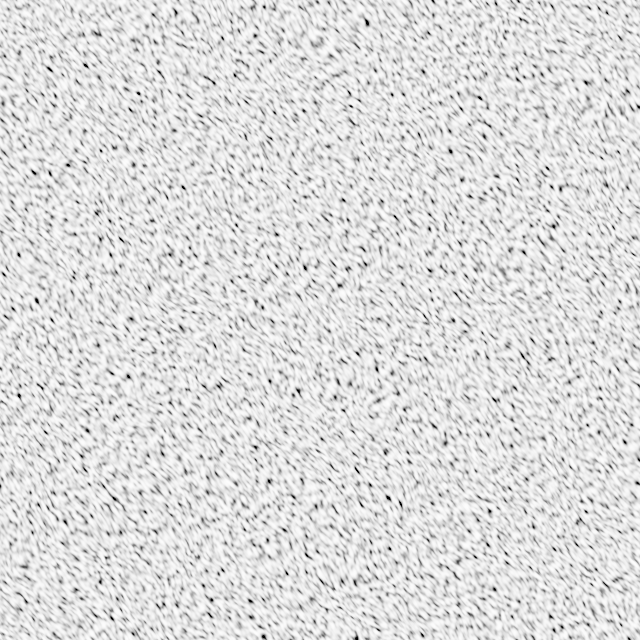
Write a Shadertoy shader that draws this texture.

```glsl
// Fine white relief covered in short, dark diagonal dashes.
// Three layers of stretched gradient noise follow a gently warped slope;
// an exponential tone curve keeps most of it pale and a few grooves black.

float hash(vec2 cell) {
    vec3 q = fract(cell.xyx * vec3(0.1031, 0.1030, 0.0973));
    q += dot(q, q.yzx + 33.33);
    return fract((q.x + q.y) * q.z);
}

// Dot product of a random unit gradient with the offset from its corner
float cornerSlope(vec2 cell, vec2 offset) {
    float angle = 6.2832 * hash(cell);
    return dot(vec2(cos(angle), sin(angle)), offset);
}

float gradientNoise(vec2 p) {
    vec2 i = floor(p), f = fract(p), e = vec2(1.0, 0.0);
    vec2 w = f * f * f * (f * (f * 6.0 - 15.0) + 10.0);
    float low = mix(cornerSlope(i, f), cornerSlope(i + e.xy, f - e.xy), w.x);
    float high = mix(cornerSlope(i + e.yx, f - e.yx), cornerSlope(i + e.xx, f - e.xx), w.x);
    return mix(low, high, w.y);
}

// Noise drawn out along a line falling to the right at the given angle
float streaks(vec2 p, float angle, vec2 cells, float seed) {
    float c = cos(angle), s = sin(angle);
    vec2 alongAcross = vec2(c * p.x - s * p.y, s * p.x + c * p.y);
    return gradientNoise(alongAcross * cells + seed);
}

void mainImage(out vec4 fragColor, in vec2 fragCoord) {
    vec2 uv = fragCoord / iResolution.y;

    // Bend the slope slightly in broad and in small waves
    vec2 p = uv;
    p += 0.014 * vec2(gradientNoise(uv * 5.0 + 11.0), gradientNoise(uv * 5.0 + 47.0));
    p += 0.006 * vec2(gradientNoise(uv * 17.0 + 83.0), gradientNoise(uv * 17.0 + 29.0));

    // Coarse, medium and fine dashes at slightly different angles
    float relief = 0.65 * streaks(p, 0.74, vec2(58.0, 132.0), 150.0)
                 + 1.00 * streaks(p, 0.86, vec2(74.0, 176.0), 270.0)
                 + 0.75 * streaks(p, 0.97, vec2(104.0, 226.0), 390.0);

    // Scale to unit spread, with faint clusters of deeper grooves
    float depth = relief / 0.30 + 0.15 * gradientNoise(uv * 13.0 + 61.0);

    // Mostly pale, with a long dark tail
    float shade = exp(0.74 * depth - 2.29);
    fragColor = vec4(vec3(clamp(1.0 - shade, 0.0, 1.0)), 1.0);
}
```
